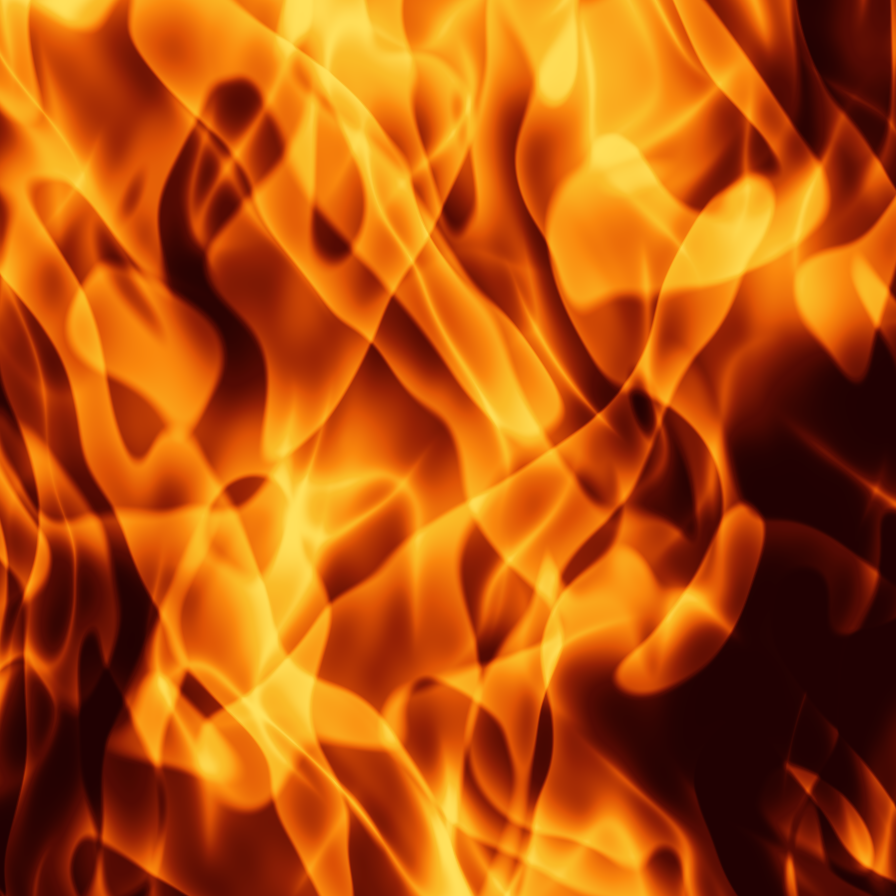
A three.js fragment shader for this texture:

```glsl
// Draws a wall of fire: translucent folded flame sheets with bright rims and thin filaments.
varying vec2 vUv;

#define SHEET_LAYERS 4
#define SHEET_SCALE vec2(5.0, 2.3)
#define SHEET_FOLDS 1.8
#define SHEET_GLOW 0.6
#define RIM_SOFTNESS 0.1
#define FILAMENT_WIDTH 0.028
#define FILAMENT_GLOW 0.75
#define CURL_LARGE 0.14
#define CURL_SMALL 0.045
#define MASS_CONTRAST 1.2
#define HEAT_MEAN 0.8
#define HEAT_CONTRAST 3.4

// Random unit gradient for a lattice cell
vec2 cellGradient(vec2 cell) {
  float angle = 6.2832 * fract(sin(dot(cell, vec2(127.1, 311.7))) * 43758.5);
  return vec2(cos(angle), sin(angle));
}

// Gradient noise, roughly -0.7 to 0.7
float noise(vec2 p) {
  vec2 cell = floor(p);
  vec2 f = p - cell;
  vec2 blend = f * f * f * (f * (f * 6.0 - 15.0) + 10.0);
  vec2 e = vec2(1.0, 0.0);
  float a = dot(cellGradient(cell), f);
  float b = dot(cellGradient(cell + e.xy), f - e.xy);
  float c = dot(cellGradient(cell + e.yx), f - e.yx);
  float d = dot(cellGradient(cell + e.xx), f - e.xx);
  return mix(mix(a, b, blend.x), mix(c, d, blend.x), blend.y);
}

vec2 noisePair(vec2 p) {
  return vec2(noise(p), noise(p + vec2(37.4, 17.9)));
}

// Bends space into rising curls, coarse then fine
vec2 curl(vec2 p) {
  p += CURL_LARGE * noisePair(p * vec2(3.2, 2.6));
  p += CURL_SMALL * noisePair(p * vec2(8.0, 6.0) + 5.3);
  return p;
}

// Flame sheet profile: crisp bright rim that fades inwards
float sheet(float height) {
  float f = fract(height);
  float fade = 1.0 - f;
  return smoothstep(0.0, RIM_SOFTNESS, f) * fade * fade;
}

// Thin glowing line along the zero contour
float filament(float height) {
  float d = height / FILAMENT_WIDTH;
  return exp(-sqrt(d * d + 0.1));
}

// Broad body of the fire: hot in the middle, dark at lower left and right
float fireMass(vec2 p) {
  float offAxis = p.x - 0.45;
  float body = 0.25 - 2.0 * offAxis * offAxis;
  body -= 0.9 * (1.0 - smoothstep(0.0, 0.32, p.x * 0.6 + p.y));
  body -= 0.3 * smoothstep(0.55, 0.9, p.x) * (1.0 - smoothstep(0.2, 0.7, p.y));
  return body + MASS_CONTRAST * noise(p * vec2(3.6, 2.8) + 11.7);
}

// Heat from 0 to 1 to fire colour, stops spaced by their share of the area
vec3 fireColor(float heat) {
  vec3 soot = vec3(0.13, 0.005, 0.008);
  vec3 ember = vec3(0.33, 0.04, 0.01);
  vec3 rust = vec3(0.59, 0.13, 0.02);
  vec3 orange = vec3(0.87, 0.32, 0.02);
  vec3 amber = vec3(0.98, 0.53, 0.05);
  vec3 yellow = vec3(0.98, 0.73, 0.15);
  vec3 pale = vec3(1.0, 0.88, 0.36);
  vec3 color = mix(soot, ember, smoothstep(0.03, 0.18, heat));
  color = mix(color, rust, clamp((heat - 0.18) / 0.17, 0.0, 1.0));
  color = mix(color, orange, clamp((heat - 0.35) / 0.2, 0.0, 1.0));
  color = mix(color, amber, clamp((heat - 0.55) / 0.22, 0.0, 1.0));
  color = mix(color, yellow, clamp((heat - 0.77) / 0.15, 0.0, 1.0));
  return mix(color, pale, smoothstep(0.92, 1.0, heat));
}

void main() {
  float glow = fireMass(curl(vUv));

  // Overlapping sheets, each leaning and curling its own way
  for (int i = 0; i < SHEET_LAYERS; i++) {
    float layer = float(i);
    float lean = 0.35 * sin(layer * 2.4 + 0.6);
    vec2 p = vUv + vec2(lean * vUv.y + layer * 7.3, layer * 4.1);
    vec2 q = curl(p);
    float height = noise(q * SHEET_SCALE) + 0.3 * noise(q * SHEET_SCALE * 2.1 + 3.7);
    glow += SHEET_GLOW * sheet(height * SHEET_FOLDS + layer * 0.37);

    // Filaments come and go along their length
    float strand = noise(q * SHEET_SCALE * 0.9 + 23.1);
    float presence = smoothstep(-0.1, 0.35, noise(p * 4.0 + 9.2));
    glow += FILAMENT_GLOW * presence * filament(strand);

    // Faint upward streaks inside the sheets
    glow += 0.07 * noise(q * vec2(19.0, 6.0));
  }

  // Even out the heat so each colour keeps its share
  float heat = 1.0 / (1.0 + exp(-HEAT_CONTRAST * (glow - HEAT_MEAN)));
  gl_FragColor = vec4(fireColor(heat), 1.0);
}
```
